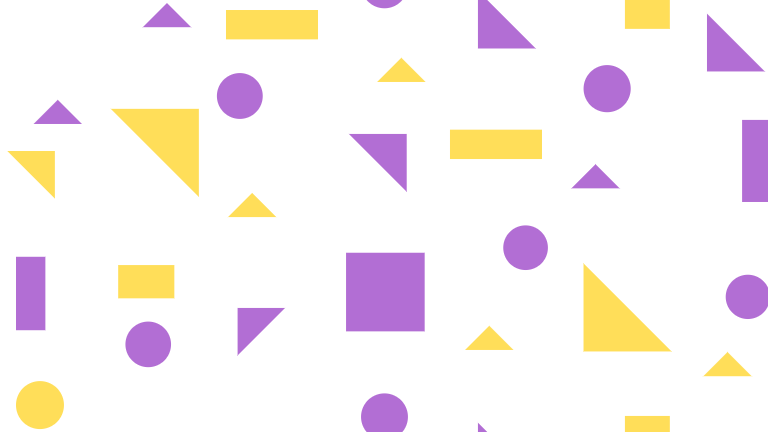
Give the GLSL for this pattern, as a Shadertoy shader.

```glsl
// Scattered flat confetti: circles, small triangles, right triangles and
// rectangles in purple and yellow on white. Each cell of a staggered grid holds
// one jittered shape; a modular rank deals kinds and sizes in fixed shares.

// All lengths are in canvas heights.
const vec3 WHITE  = vec3(1.0);
const vec3 PURPLE = vec3(0.70, 0.43, 0.83);
const vec3 YELLOW = vec3(1.00, 0.87, 0.35);

const vec2  GRID = vec2(7.0, 4.0);         // columns and rows before repeating
const vec2  CELL = vec2(0.272, 0.25);
const float LEFT_OVERHANG = 0.063;         // outer columns run off the canvas
const float STAGGER = 0.618;               // vertical shift step per column
const float GAP = 0.012;                   // clear border inside each cell

const int   CIRCLE = 0, PEAK = 1, CORNER = 2;
const int   SIZES = 7;                     // members of each kind
const ivec4 YELLOW_BITS = ivec4(1, 46, 81, 86); // yellow members of each kind

const vec2  CIRCLE_RADIUS = vec2(0.051, 0.057);
const float PEAK_HALF_BASE = 0.056;
const float CORNER_LEG[SIZES] =
    float[SIZES](0.11, 0.11, 0.134, 0.134, 0.204, 0.134, 0.204);
const vec2  BOX_SIZE[SIZES] = vec2[SIZES](
    vec2(0.068, 0.17), vec2(0.213, 0.068), vec2(0.213, 0.068), vec2(0.07, 0.19),
    vec2(0.13, 0.077), vec2(0.182), vec2(0.104));

// Three random values in 0..1 for an integer cell.
vec3 hash3(vec2 cell) {
    uvec3 v = uvec3(uvec2(cell), 5u) * 1664525u + 1013904223u;
    for (int i = 0; i < 2; i++) {
        v.x += v.y * v.z;
        v.y += v.z * v.x;
        v.z += v.x * v.y;
        v ^= v >> 16u;
    }
    return vec3(v & 65535u) / 65535.0;
}

float boxDistance(vec2 p, vec2 halfSize) {
    vec2 d = abs(p) - halfSize;
    return length(max(d, 0.0)) + min(max(d.x, d.y), 0.0);
}

// Isosceles triangle with a flat base and a right angle on top.
float peakDistance(vec2 p, float halfBase) {
    float halfHeight = 0.5 * halfBase;
    return max(-p.y - halfHeight, (abs(p.x) + p.y - halfHeight) * 0.7071);
}

// Right triangle with its square corner at the lower left.
float cornerDistance(vec2 p, float halfLeg) {
    return max(max(-p.x, -p.y) - halfLeg, (p.x + p.y) * 0.7071);
}

void mainImage(out vec4 fragColor, in vec2 fragCoord) {
    float pixel = 1.0 / iResolution.y;
    vec2 grid = (fragCoord * pixel + vec2(LEFT_OVERHANG, 0.0)) / CELL;

    // Stagger the columns, then find the cell and the position inside it.
    float column = mod(floor(grid.x), GRID.x);
    grid.y += fract(STAGGER * column + 0.3);
    vec2 cell = mod(floor(grid), GRID);
    vec2 p = (fract(grid) - 0.5) * CELL;

    // Deal one kind and member to each cell.
    int rank = (11 * int(cell.x) + 21 * int(cell.y)) % (4 * SIZES);
    int kind = rank / SIZES;
    int member = rank % SIZES;
    vec3 random = hash3(cell);

    // Half extent of the chosen shape.
    vec2 extent = 0.5 * BOX_SIZE[member];
    if (kind == CIRCLE) extent = vec2(mix(CIRCLE_RADIUS.x, CIRCLE_RADIUS.y, random.z));
    if (kind == PEAK)   extent = PEAK_HALF_BASE * vec2(1.0, 0.5);
    if (kind == CORNER) extent = vec2(0.5 * CORNER_LEG[member]);

    // Jitter as far as the free room in the cell allows.
    vec2 room = max(0.5 * CELL - GAP - extent, 0.0);
    p -= room * (2.0 * random.xy - 1.0);

    // Right triangles point either way; one member is mirrored.
    vec2 turn = vec2(random.z < 0.6 ? -1.0 : 1.0);
    if (member == 1) turn = vec2(1.0, -1.0);

    float dist;
    if (kind == CIRCLE)      dist = length(p) - extent.x;
    else if (kind == PEAK)   dist = peakDistance(p, extent.x);
    else if (kind == CORNER) dist = cornerDistance(p * turn, extent.x);
    else                     dist = boxDistance(p, extent);

    // Flat fill with a one pixel soft edge.
    bool isYellow = ((YELLOW_BITS[kind] >> member) & 1) == 1;
    float coverage = clamp(0.5 - dist / pixel, 0.0, 1.0);
    fragColor = vec4(mix(WHITE, isYellow ? YELLOW : PURPLE, coverage), 1.0);
}
```
